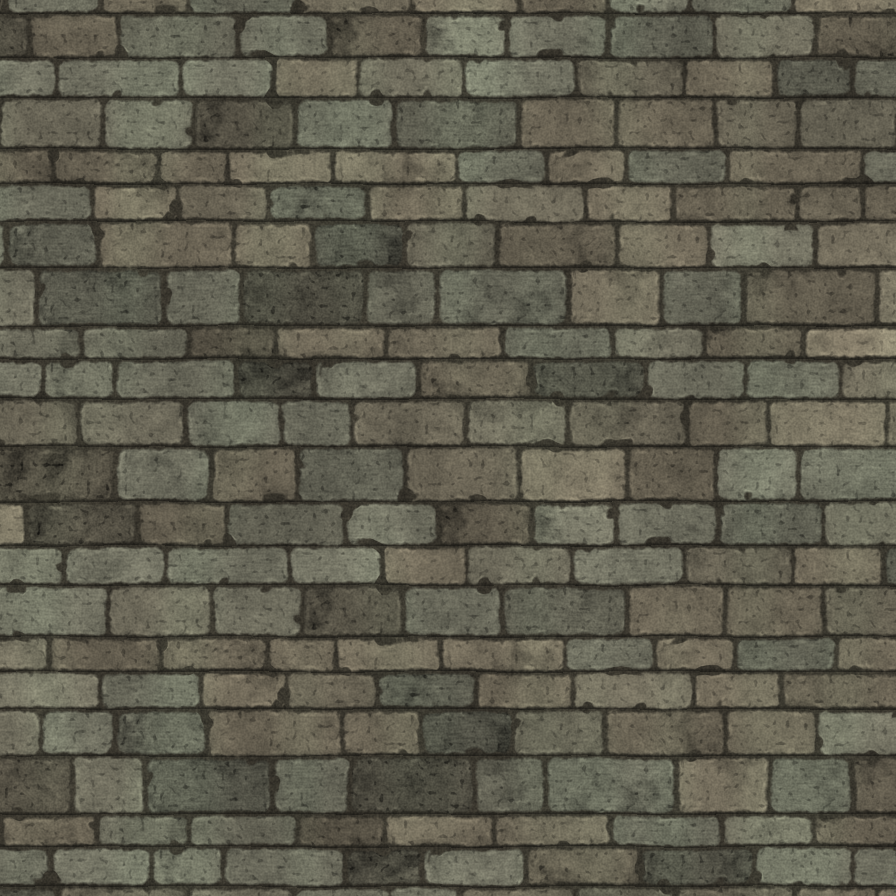
Reproduce this texture procedurally as a WebGL 1 fragment shader.

```glsl
precision highp float;
// Weathered grey-brown brick wall with uneven courses, dark joints and stains.
uniform vec2 u_resolution;

float hash(vec2 p) {
  vec3 q = fract(p.xyx * vec3(0.1031, 0.1030, 0.0973));
  q += dot(q, q.yzx + 33.33);
  return fract((q.x + q.y) * q.z);
}

float corner(vec2 cell, vec2 offset) {
  float angle = 6.2832 * hash(cell);
  return dot(vec2(cos(angle), sin(angle)), offset);
}

// Gradient noise, roughly -0.7 to 0.7
float noise(vec2 p) {
  vec2 i = floor(p), f = fract(p);
  vec2 w = f * f * f * (f * (f * 6.0 - 15.0) + 10.0);
  vec2 e = vec2(1.0, 0.0);
  return mix(mix(corner(i, f), corner(i + e, f - e), w.x),
             mix(corner(i + e.yx, f - e.yx), corner(i + 1.0, f - 1.0), w.x), w.y);
}

float fbm(vec2 p) {
  float sum = 0.0, gain = 0.6;
  for (int i = 0; i < 4; i++) {
    sum += gain * noise(p);
    p = mat2(1.6, 1.2, -1.2, 1.6) * p + 17.3;
    gain *= 0.6;
  }
  return sum;
}

// Irregular position of a vertical joint, in brick pitches
float joint(float i, float row) {
  return i + 0.42 * (hash(vec2(i + 40.0, row + 7.0)) - 0.5);
}

float roundedBox(vec2 p, vec2 halfSize, float radius) {
  vec2 q = abs(p) - halfSize + radius;
  return length(max(q, 0.0)) + min(max(q.x, q.y), 0.0) - radius;
}

void main() {
  // The canvas spans 768 wall units, with y running downwards
  vec2 wall = gl_FragCoord.xy / u_resolution * 768.0;
  wall.y = 768.0 - wall.y;
  vec2 bent = wall + 2.2 * vec2(noise(wall * 0.03), noise(wall * 0.013 + 9.0));

  // Eleven courses form a block that repeats downwards with a sideways step
  float block = floor((bent.y - 12.0) / 418.0);
  vec2 p = bent - vec2(93.0, 418.0) * block - vec2(0.0, 12.0);
  float heights[11];
  heights[0] = 38.0; heights[1] = 34.0; heights[2] = 44.0; heights[3] = 30.0;
  heights[4] = 32.0; heights[5] = 40.0; heights[6] = 50.0; heights[7] = 28.0;
  heights[8] = 34.0; heights[9] = 41.0; heights[10] = 47.0;
  float row = 0.0, top = 0.0, height = 38.0;
  for (int i = 0; i < 11; i++) {
    row = float(i);
    height = heights[i];
    if (p.y < top + height) break;
    top += height;
  }

  // Find the brick along its course
  float u = p.x / 86.0 + fract(row * 0.62 + 0.75);
  float column = floor(u);
  if (u < joint(column, row)) column -= 1.0;
  else if (u >= joint(column + 1.0, row)) column += 1.0;
  float left = joint(column, row), right = joint(column + 1.0, row);
  vec2 local = vec2((u - 0.5 * (left + right)) * 86.0, p.y - top - 0.5 * height);
  vec2 id = vec2(column + 60.0, row);
  float shade = hash(id), tint = hash(id + 31.0), age = hash(id + 73.0);

  // Worn outline with chipped edges
  vec2 halfSize = 0.5 * vec2((right - left) * 86.0, height) - 1.7 - 0.9 * age;
  float d = roundedBox(local, halfSize, 3.0 + 4.0 * tint);
  d += 1.8 * noise(p * 0.07) + 1.3 * noise(p * 0.23);
  d += 5.0 * smoothstep(0.28, 0.5, noise(p * 0.045 + 5.0));
  float face = smoothstep(1.3, -1.3, d);

  // Tone of each brick: a few pale, a few sooty, one black in every block
  float black = step(abs(row - 6.0) + abs(column - 3.0), 0.1);
  float tone = 0.455 + 0.10 * (shade - 0.5);
  tone += 0.06 * step(0.92, shade) - 0.08 * step(0.88, age) - 0.16 * black;

  // Mottling, grain, tooling lines, pits and soot
  float mottle = fbm(p * 0.055 + 3.0 * id);
  float grain = noise(p * 0.55) + 0.8 * noise(p * 0.31 + 8.0);
  tone += 0.10 * mottle + 0.065 * grain;
  tone += 0.05 * noise(p * vec2(0.06, 0.5)) * smoothstep(0.3, 0.8, tint);
  tone -= 0.11 * smoothstep(0.22, 0.5, noise(p * 0.19 + 21.0));
  tone -= 0.13 * age * smoothstep(0.0, 0.45, fbm(p * 0.025 + 50.0));

  // Pale broken rim, then a dark outer edge
  float rim = smoothstep(-5.0, -2.2, d) * smoothstep(-0.3, -1.8, d);
  tone += 0.09 * rim * smoothstep(-0.15, 0.4, noise(p * 0.09 + 13.0));
  tone -= 0.07 * smoothstep(-7.0, 0.0, d) * (0.5 + mottle);
  vec3 warm = vec3(1.0, 0.935, 0.79), green = vec3(0.97, 0.965, 0.835);
  vec3 brick = tone * mix(warm, green, smoothstep(0.2, 0.8, tint));

  // Gritty mortar, shaded below each brick
  float grit = 0.225 + 0.07 * fbm(p * 0.12 + 4.0) + 0.06 * grain;
  grit *= 1.0 - 0.35 * smoothstep(0.0, 4.0, local.y - halfSize.y + 1.5);
  vec3 color = mix(grit * vec3(1.0, 0.94, 0.79), brick, face);

  // Vertical washes and broad stains run across the whole wall
  float wash = noise(wall * vec2(0.016, 0.0035) + 2.0);
  float stain = fbm(wall * 0.007 + 30.0);
  color *= 1.0 + 0.17 * wash + 0.17 * stain;
  color *= mix(vec3(1.0), vec3(0.98, 1.01, 1.0), smoothstep(-0.2, 0.4, wash));
  gl_FragColor = vec4(clamp(color, 0.0, 1.0), 1.0);
}
```
